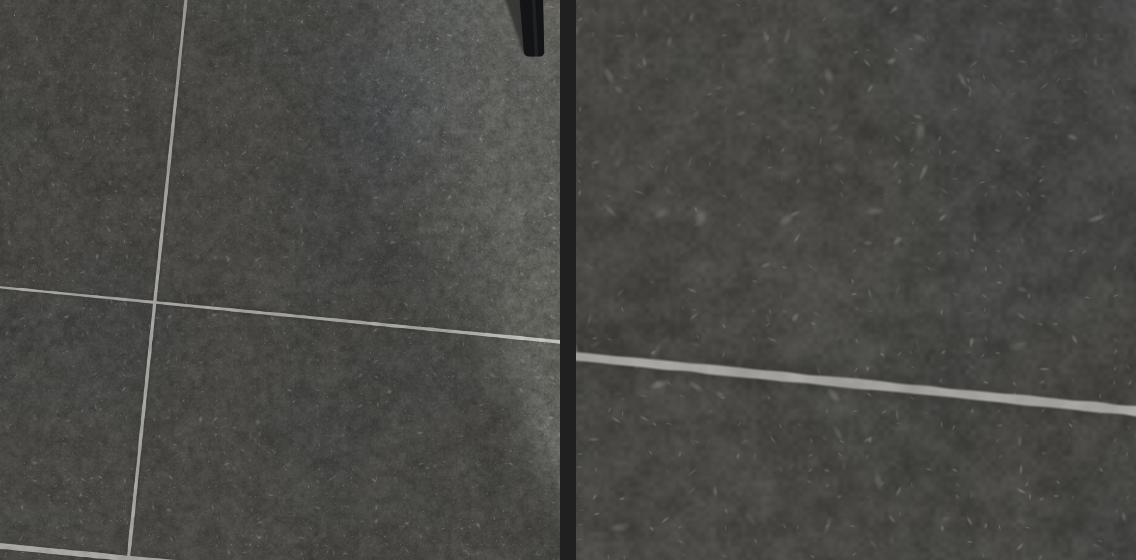
Left: the whole. Right: its middle third, enlarged.
Give the GLSL for this texture, as a three.js fragment shader.

```glsl
// Dark stone floor tiles with thin pale joints, seen at a slight slant.
// A skewed grid gives the joints; layered value noise and scattered flecks
// give the stone; a soft band of daylight and a dark furniture leg sit right.

#define COLUMN_PITCH 0.85
#define ROW_PITCH 0.6006
#define ROW_TAPER 0.3
#define GROUT_HALF 0.0028
#define SOFT 0.0011
#define GRAIN 0.105
#define FLECK_GAIN 0.15
#define STONE vec3(0.272, 0.270, 0.258)
#define STONE_LIT vec3(0.385, 0.390, 0.372)
#define GROUT vec3(0.67, 0.66, 0.64)
#define LEG vec3(0.075, 0.078, 0.082)

varying vec2 vUv;

float hash(vec2 p) {
  vec3 q = fract(p.xyx * 0.1031);
  q += dot(q, q.yzx + 33.33);
  return fract((q.x + q.y) * q.z);
}

float noise(vec2 p) {
  vec2 i = floor(p), f = fract(p);
  f = f * f * (3.0 - 2.0 * f);
  return mix(mix(hash(i), hash(i + vec2(1.0, 0.0)), f.x),
             mix(hash(i + vec2(0.0, 1.0)), hash(i + vec2(1.0)), f.x), f.y);
}

// Sum of octaves, centred on zero
float fbm(vec2 p) {
  float sum = 0.0, amp = 0.5;
  for (int i = 0; i < 4; i++) {
    sum += amp * (noise(p) - 0.5);
    p = mat2(0.8, 0.6, -0.6, 0.8) * p * 2.0 + 17.3;
    amp *= 0.55;
  }
  return sum;
}

// Sparse elongated specks, each held inside its own cell
float flecks(vec2 uv) {
  float sum = 0.0, cells = 38.0;
  for (int i = 0; i < 3; i++) {
    vec2 p = uv * cells + float(i) * 31.7;
    vec2 id = floor(p);
    vec2 centre = 0.35 + 0.3 * vec2(hash(id + 5.1), hash(id + 9.7));
    float angle = 6.2832 * hash(id + 2.3);
    float c = cos(angle), s = sin(angle);
    vec2 d = mat2(c, -s, s, c) * (fract(p) - centre);
    d.y *= 1.5 + 2.0 * hash(id + 7.9);
    float strength = smoothstep(0.68, 1.0, hash(id + 13.1));
    sum += strength * (1.0 - smoothstep(0.03, 0.27, length(d)));
    cells *= 1.75;
  }
  return sum;
}

float band(float d, float halfWidth) {
  return 1.0 - smoothstep(halfWidth - SOFT, halfWidth + SOFT, abs(d));
}

void main() {
  vec2 uv = vUv;

  // Slanted grid: rows shorten toward the bottom
  float across = uv.x - 0.229 - 0.103 * uv.y;
  float down = uv.y - 0.487 + 0.0975 * uv.x;
  vec2 grid = vec2(across / COLUMN_PITCH, down / (ROW_PITCH + ROW_TAPER * down));
  vec2 joint = floor(grid + 0.5);
  float columnDist = across - joint.x * COLUMN_PITCH;
  float rowDist = down - joint.y * ROW_PITCH / (1.0 - ROW_TAPER * joint.y);

  // Daylight: broad at the top, crisper toward the bottom
  float edge = 1.05 - 0.49 * uv.y + 0.14 * uv.y * uv.y;
  float spread = mix(0.045, 0.19, smoothstep(0.1, 0.9, uv.y));
  float light = smoothstep(-spread, spread, uv.x - edge + 0.03 * fbm(uv * 9.0));
  light *= 0.78 + 0.35 * (1.0 - smoothstep(0.1, 0.5, uv.y));

  // Stone: tile tone, warm and cool clouds, grain and flecks
  vec3 color = mix(STONE, STONE_LIT, light);
  color += 0.010 * (hash(floor(grid) + 40.0) - 0.5);
  color += vec3(0.035, 0.016, -0.004) * fbm(uv * 5.0 + 3.0);
  color += vec3(-0.010, 0.0, 0.016) * (1.0 - smoothstep(0.0, 0.2, length(uv - vec2(0.71, 0.8))));
  color += 0.050 * fbm(uv * 24.0);
  float grain = fbm(uv * 85.0) + 0.45 * (noise(uv * 330.0) - 0.5);
  color += GRAIN * grain * (0.85 + 0.5 * light);
  color += FLECK_GAIN * flecks(uv) * (0.55 + 0.45 * noise(uv * 14.0)) * vec3(1.0, 0.99, 0.95);

  // Joints: slightly ragged, wider near the bottom and to the right
  float ragged = 0.0009 * (noise(uv * 70.0) - 0.5);
  float columnHalf = GROUT_HALF * (1.12 - 0.15 * uv.y) + ragged;
  float rowHalf = GROUT_HALF * (0.8 + 0.35 * uv.x - 0.95 * joint.y) + ragged;
  float grout = max(band(columnDist, columnHalf), band(rowDist, rowHalf));
  float nearest = min(abs(columnDist), abs(rowDist));
  color *= 1.0 - 0.07 * (1.0 - smoothstep(0.003, 0.011, nearest));
  vec3 groutColor = GROUT + 0.14 * light + 0.12 * fbm(uv * 60.0);
  groutColor -= 0.05 * smoothstep(0.5, 1.0, uv.y);
  color = mix(color, groutColor, grout * 0.95);

  // Furniture leg with its wedge of shadow
  float drop = 1.0 - uv.y;
  float shadowLeft = 0.901 + 0.34 * drop;
  float shadow = smoothstep(-0.004, 0.006, uv.x - shadowLeft)
               * (1.0 - smoothstep(0.94, 0.95, uv.x)) * (1.0 - smoothstep(0.09, 0.102, drop));
  color = mix(color, vec3(0.19, 0.195, 0.19), shadow * 0.85);
  vec2 legPos = vec2(uv.x - 0.949 - 0.05 * drop, drop - 0.04);
  vec2 box = abs(legPos) - vec2(0.021 - 0.03 * drop, 0.061) + 0.008;
  float legDist = length(max(box, 0.0)) + min(max(box.x, box.y), 0.0) - 0.008;
  vec3 legColor = LEG + 0.05 * band(legPos.x - 0.004, 0.003);
  color = mix(color, legColor, 1.0 - smoothstep(-SOFT, SOFT, legDist));

  gl_FragColor = vec4(clamp(color, 0.0, 1.0), 1.0);
}
```
